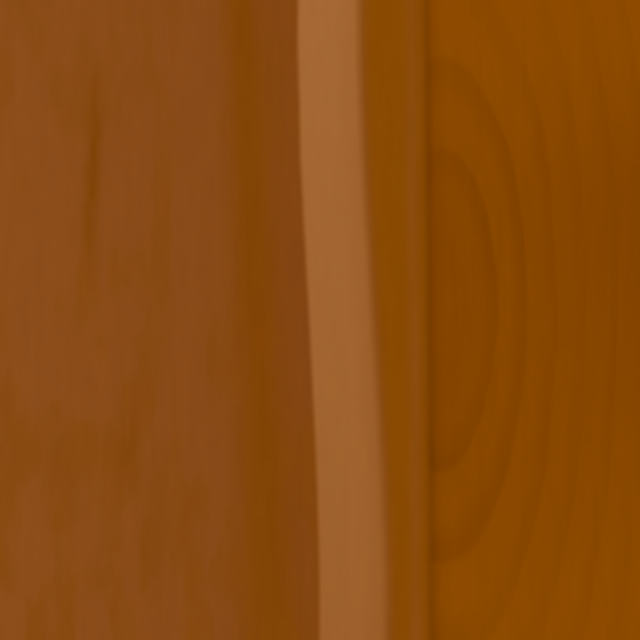
A Shadertoy shader for this texture:

```glsl
#define LEFT_WOOD vec3(0.541, 0.296, 0.100)
#define RIGHT_WOOD vec3(0.536, 0.279, 0.000)
#define STRIP_TOP vec3(0.650, 0.412, 0.210)
#define STRIP_BASE vec3(0.618, 0.380, 0.175)
#define STREAK vec3(0.508, 0.264, 0.004)
#define RING_CENTER vec2(0.690, 0.520)
#define RING_STRETCH 3.0
#define RING_SPACING 0.048
#define RING_DEPTH 0.026
#define GRAIN_DEPTH 0.010

float hash(vec2 p) {
    vec3 q = fract(p.xyx * 0.1031);
    q += dot(q, q.yzx + 33.33);
    return fract((q.x + q.y) * q.z);
}

float noise(vec2 p) {
    vec2 i = floor(p), f = fract(p);
    f = f * f * (3.0 - 2.0 * f);
    return mix(mix(hash(i), hash(i + vec2(1, 0)), f.x),
               mix(hash(i + vec2(0, 1)), hash(i + vec2(1, 1)), f.x), f.y);
}

float fbm(vec2 p) {
    float sum = 0.0, weight = 0.5;
    for (int i = 0; i < 4; i++) {
        sum += weight * noise(p);
        p = p * 2.03 + 17.7;
        weight *= 0.5;
    }
    return sum / 0.9375;
}

float bell(float x, float width) {
    x /= width;
    return exp(-x * x);
}

float fleck(vec2 uv, vec2 center, vec2 size) {
    vec2 q = (uv - center) / size;
    q.x += 0.5 * (noise(vec2(3.0, uv.y * 22.0)) - 0.5);
    return exp(-q.x * q.x - q.y * q.y) * (0.6 + 0.6 * noise(uv * vec2(90.0, 30.0)));
}

vec3 leftPanel(vec2 uv) {
    float mottle = fbm(uv * vec2(20.0, 7.0));
    vec3 col = LEFT_WOOD + vec3(0.010, 0.008, 0.008) * (1.0 - 5.0 * uv.x);

    // Reddish shade beside the strip and a long slanted dark streak
    float shade = smoothstep(0.34, 0.42, uv.x);
    col = mix(col, vec3(0.517, 0.271, 0.078), shade);
    float streakX = mix(0.428, 0.377, uv.y);
    float streak = bell(uv.x - streakX, mix(0.042, 0.024, uv.y));
    col = mix(col, STREAK, streak * (0.55 + 0.5 * mottle));

    // Stained patches, stronger near the bottom
    float stain = smoothstep(0.48, 0.75, mottle) * mix(0.60, 0.30, uv.y);
    col = mix(col, vec3(0.520, 0.278, 0.030), stain);

    // Narrow vertical flecks
    float marks = 0.75 * fleck(uv, vec2(0.148, 0.78), vec2(0.011, 0.090));
    marks += 0.75 * fleck(uv, vec2(0.141, 0.66), vec2(0.011, 0.070));
    marks += 0.50 * fleck(uv, vec2(0.204, 0.29), vec2(0.016, 0.055));
    marks += 0.40 * fleck(uv, vec2(0.240, 0.17), vec2(0.020, 0.090));
    return mix(col, vec3(0.490, 0.255, 0.010), min(marks, 0.9));
}

vec3 rightPanel(vec2 uv) {
    vec3 col = RIGHT_WOOD;
    col += vec3(0.016, 0.012, 0.0) * smoothstep(0.35, 0.0, uv.y);
    col += vec3(0.020, 0.014, 0.0) * smoothstep(0.65, 1.0, uv.y);
    vec2 shadow = (uv - vec2(1.0, 0.65)) / vec2(0.13, 0.20);
    col -= vec3(0.022, 0.017, 0.0) * exp(-dot(shadow, shadow));

    // Nested growth rings: a soft rise, then a sharper dark rim
    vec2 q = uv - RING_CENTER;
    q.y /= RING_STRETCH;
    float radius = length(q) + 0.024 * (fbm(uv * vec2(6.0, 3.0)) - 0.5);
    float phase = fract((radius - 0.090) / RING_SPACING);
    float rim = smoothstep(0.35, 0.88, phase) * (1.0 - smoothstep(0.88, 1.0, phase));
    float fade = mix(1.0, 0.35, smoothstep(0.11, 0.22, radius));
    fade *= smoothstep(0.03, 0.08, radius);
    fade *= 0.55 + 0.9 * noise(uv * vec2(9.0, 5.0));
    col -= RING_DEPTH * fade * rim * vec3(1.0, 0.65, 0.0);
    col -= vec3(0.014, 0.010, 0.0) * bell(radius - 0.03, 0.045);
    return col;
}

vec3 middleBand(vec2 uv, float seam) {
    vec3 col = vec3(0.538, 0.288, 0.004);
    float pale = bell(uv.x - seam + 0.024, 0.011);
    pale *= 0.25 + 0.5 * noise(uv * vec2(30.0, 9.0));
    return mix(col, vec3(0.545, 0.302, 0.095), pale);
}

void mainImage(out vec4 fragColor, in vec2 fragCoord) {
    vec2 uv = fragCoord / iResolution.xy;
    float px = 1.0 / iResolution.x;

    // Boundaries of the bent strip and the seam
    float bend = 1.0 - smoothstep(0.0, 1.0, uv.y);
    float stripLeft = 0.465 + 0.035 * bend + 0.002 * (noise(vec2(5.0, uv.y * 12.0)) - 0.5);
    float stripRight = 0.561 + 0.043 * bend;
    float seam = mix(0.674, 0.667, uv.y);

    // Panels from left to right
    vec3 strip = mix(STRIP_BASE, STRIP_TOP, uv.y);
    strip -= 0.018 * smoothstep(stripRight - 0.045, stripRight, uv.x);
    vec3 col = leftPanel(uv);
    vec3 band = middleBand(uv, seam);
    band = mix(band, vec3(0.535, 0.293, 0.090), 0.8 * bell(uv.x - stripRight, 0.013));
    float soft = 0.004 + px;
    col = mix(col, strip, smoothstep(-soft, soft, uv.x - stripLeft));
    col = mix(col, band, smoothstep(-0.009 - px, 0.008 + px, uv.x - stripRight));
    col = mix(col, rightPanel(uv), smoothstep(-soft, soft, uv.x - seam));

    // Dark joint and its soft shadow
    col -= vec3(0.042, 0.028, 0.0) * bell(uv.x - seam, 0.007);
    col -= vec3(0.020, 0.014, 0.0) * bell(uv.x - seam - 0.007, 0.014);

    // Fine fibres, part long and part broken
    float grain = fbm(uv * vec2(100.0, 10.0)) + 0.6 * fbm(uv * vec2(70.0, 45.0)) - 0.8;
    col += GRAIN_DEPTH * grain * vec3(1.5, 1.2, 0.6);
    fragColor = vec4(clamp(col, 0.0, 1.0), 1.0);
}
```
